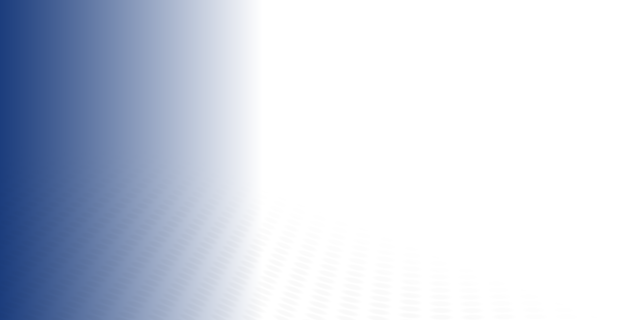
Reproduce this background procedurally as a Shadertoy shader.

```glsl
#define DEEP_BLUE vec3(0.11, 0.24, 0.49)
#define WHITE vec3(1.0)
#define FADE_END 0.41
#define FADE_POWER 1.1
#define FAN_CENTER vec2(1.33, 1.24)
#define COLUMN_STEP 0.08
#define ROW_STEP 0.021
#define DASH_STRENGTH 0.022

// Fan of small tilted dashes, in units of the canvas height
float dashFan(vec2 p, float pixel) {
    vec2 fromCenter = p - FAN_CENTER;
    float column = -fromCenter.x / fromCenter.y / COLUMN_STEP;
    float tilt = 0.32 * smoothstep(0.3, -0.9, fromCenter.x);
    float row = (p.y + tilt * fromCenter.x) / ROW_STEP;
    vec2 cell = fract(vec2(column, row)) - 0.5;
    float dist = length(cell / vec2(0.32, 0.36)) - 1.0;
    float blur = 0.25 + pixel / ROW_STEP;
    return 1.0 - smoothstep(-blur, blur, dist);
}

// The dashes dissolve along a slope that falls to the right
float dashFade(vec2 p) {
    float top = min(0.58, 0.43 - 0.38 * (p.x - 0.89));
    return smoothstep(0.0, 0.28, top - p.y);
}

void mainImage(out vec4 fragColor, in vec2 fragCoord) {
    vec2 uv = fragCoord / iResolution.xy;
    vec2 p = fragCoord / iResolution.y;

    // Horizontal fade from blue to white
    float fade = pow(clamp(uv.x / FADE_END, 0.0, 1.0), FADE_POWER);
    vec3 color = mix(DEEP_BLUE, WHITE, fade);

    // Faint dashes over the lower part
    float dashes = dashFan(p, 1.0 / iResolution.y) * dashFade(p);
    color *= 1.0 - DASH_STRENGTH * dashes;

    fragColor = vec4(color, 1.0);
}
```
